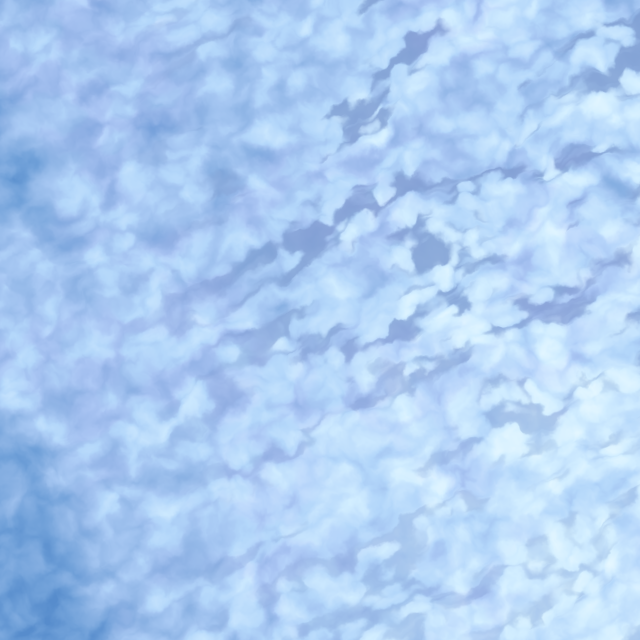
A Shadertoy shader for this texture:

```glsl
// Sky shades from deep blue gap to sunlit cloud; the red channel is the key
const vec3 SHADES[8] = vec3[8](
    vec3(0.34, 0.55, 0.80), vec3(0.44, 0.63, 0.85), vec3(0.56, 0.71, 0.90),
    vec3(0.65, 0.78, 0.95), vec3(0.70, 0.84, 0.98), vec3(0.76, 0.88, 0.99),
    vec3(0.82, 0.93, 1.00), vec3(0.94, 0.99, 1.00));
const vec3 RIFT_COLOR = vec3(0.50, 0.62, 0.82);
const vec3 LAVENDER = vec3(0.008, -0.014, 0.0);

const vec2 GRAIN_DIR = vec2(0.90, 0.436);  // clouds line up along this slope
const vec2 PUFF_STRETCH = vec2(0.85, 1.18);
const vec2 RIFT_SCALE = vec2(7.0, 25.0);
const float BIG_PUFFS = 17.0;              // puffs across the canvas
const float SMALL_PUFFS = 35.0;
const float PUFF_SOFTNESS = 10.0;
const float PUFF_MEAN = 0.13;
const float BIG_CONTRAST = 0.23;
const float SMALL_CONTRAST = 0.16;
const float WISP_CONTRAST = 0.22;
const float BROAD_CONTRAST = 0.08;
const float RIFT_STRENGTH = 0.8;
const vec2 SUN_POS = vec2(1.05, 0.25);

vec2 hash22(vec2 p) {
    vec3 q = fract(p.xyx * vec3(0.1031, 0.1030, 0.0973));
    q += dot(q, q.yzx + 33.33);
    return fract((q.xx + q.yz) * q.zy);
}

float noise(vec2 p) {
    vec2 i = floor(p), f = fract(p);
    f = f * f * f * (f * (f * 6.0 - 15.0) + 10.0);
    vec2 e = vec2(0.0, 1.0);
    return mix(mix(hash22(i).x, hash22(i + e.yx).x, f.x),
               mix(hash22(i + e.xy).x, hash22(i + e.yy).x, f.x), f.y);
}

float fbm(vec2 p) {
    float sum = 0.0, amp = 0.533;
    for (int i = 0; i < 4; i++) {
        sum += amp * noise(p);
        p = mat2(1.6, 1.2, -1.2, 1.6) * p + 17.3;
        amp *= 0.5;
    }
    return sum;
}

// Smooth cellular field: positive on puff tops, negative in creases
float puffs(vec2 p) {
    vec2 cell = floor(p), f = fract(p);
    float sum = 0.0;
    for (int y = -2; y <= 2; y++)
    for (int x = -2; x <= 2; x++) {
        vec2 o = vec2(x, y);
        vec2 h = hash22(cell + o + 50.0);
        vec2 d = o + 0.08 + 0.84 * h - f;
        float weight = mix(0.45, 1.55, hash22(cell + o + 91.0).y);
        sum += weight * exp(-PUFF_SOFTNESS * dot(d, d));
    }
    return PUFF_MEAN + log(sum + 0.01) / PUFF_SOFTNESS;
}

vec3 skyColor(float tone) {
    vec3 col = SHADES[0];
    for (int i = 1; i < 8; i++) {
        float lo = SHADES[i - 1].r, hi = SHADES[i].r;
        col = mix(col, SHADES[i], clamp((tone - lo) / (hi - lo), 0.0, 1.0));
    }
    return col;
}

void mainImage(out vec4 fragColor, in vec2 fragCoord) {
    vec2 uv = fragCoord / iResolution.xy;

    // Ragged outlines: coarse and fine domain warp
    vec2 warp = vec2(fbm(uv * 9.0 + 3.0), fbm(uv * 9.0 + 41.0)) - 0.5;
    vec2 fray = vec2(fbm(uv * 40.0 + 7.0), fbm(uv * 40.0 + 63.0)) - 0.5;
    vec2 p = uv + 0.05 * warp + 0.02 * fray;
    vec2 grain = vec2(dot(p, GRAIN_DIR), dot(p, vec2(-GRAIN_DIR.y, GRAIN_DIR.x)));

    // Broad light: dim at the left, sunlit at the lower right
    float tone = mix(0.645, 0.705, smoothstep(0.05, 0.7, uv.x));
    vec2 toSun = uv - SUN_POS;
    tone += 0.11 * exp(-4.0 * dot(toSun, toSun));
    tone += BROAD_CONTRAST * (fbm(uv * 5.0 + 11.0) - 0.5);

    // Cloud puffs in two sizes plus soft wisps
    float big = puffs(grain * PUFF_STRETCH * BIG_PUFFS);
    float small = puffs(grain * PUFF_STRETCH * SMALL_PUFFS + 20.0);
    float wisps = fbm(p * 24.0 + 5.0) - 0.5;
    float upperRight = smoothstep(0.3, 0.75, uv.x) * smoothstep(0.2, 0.6, uv.y);
    float relief = mix(0.85, 1.25, upperRight);
    tone += relief * (BIG_CONTRAST * big + SMALL_CONTRAST * small);
    tone += WISP_CONTRAST * wisps;

    // Open blue sky along the left edge, wider towards the bottom
    float gapWidth = mix(0.16, 0.025, smoothstep(0.05, 0.45, uv.y));
    gapWidth -= 0.06 * smoothstep(0.88, 1.0, uv.y);
    float edge = uv.x - gapWidth + 0.24 * (fbm(uv * 7.0 + 29.0) - 0.5);
    float gap = smoothstep(0.07, -0.08, edge);
    tone -= 0.19 * gap;

    vec3 col = skyColor(tone);

    // Thin grey rifts between the puffs, mostly at the upper right
    float streak = smoothstep(0.50, 0.68, fbm(grain * RIFT_SCALE + 8.0));
    float crease = smoothstep(0.05, -0.12, big + 0.6 * small);
    float zone = smoothstep(0.1, 0.55, uv.x) * mix(0.4, 1.0, smoothstep(0.25, 0.6, uv.y));
    col = mix(col, RIFT_COLOR, RIFT_STRENGTH * streak * crease * zone);

    // Faint lavender in the cloud shadows
    float shadow = smoothstep(0.35, 0.65, fbm(uv * 7.0 + 77.0)) * (1.0 - gap);
    col += LAVENDER * shadow * smoothstep(0.10, -0.08, big);

    fragColor = vec4(clamp(col, 0.0, 1.0), 1.0);
}
```
